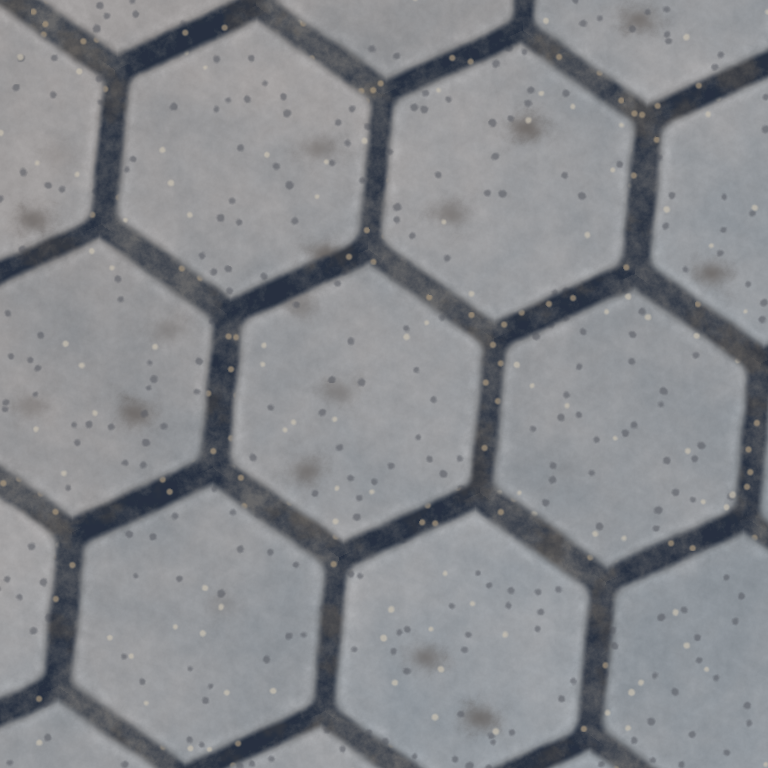
Give the GLSL for this texture, as a three.js fragment shader.

```glsl
// Worn grey hexagonal pavers, about three across, in a slightly turned lattice.
// A hex grid gives each tile a rounded, wobbly outline; layered sines mottle
// the stone and joints, and cellular noise scatters grit, pits and pale chips.
varying vec2 vUv;

float hash(vec2 p) {
  return fract(sin(dot(p, vec2(127.1, 311.7))) * 43758.55);
}

vec2 hash2(vec2 p) {
  return vec2(hash(p), hash(p + 37.4));
}

// Layered, turned sines: roughly -1 to 1
float ripple(vec2 p) {
  float sum = 0.0, amp = 0.5;
  for (int i = 0; i < 5; i++) {
    sum += amp * sin(p.x + 1.7 * sin(p.y * 0.8)) * cos(p.y + 1.3 * sin(p.x * 0.7));
    p = mat2(1.2, 1.5, -1.5, 1.2) * p + 3.1;
    amp *= 0.65;
  }
  return sum;
}

// Cellular noise: distance to the nearest point, and that point's random value
vec2 cellular(vec2 p) {
  vec2 cell = floor(p), best = vec2(9.0, 0.0);
  for (int y = -1; y <= 1; y++) {
    for (int x = -1; x <= 1; x++) {
      vec2 c = cell + vec2(float(x), float(y));
      float d = length(c + 0.15 + 0.7 * hash2(c) - p);
      if (d < best.x) best = vec2(d, hash(c + 91.7));
    }
  }
  return best;
}

float smoothMax(float a, float b, float k) {
  float h = max(k - abs(a - b), 0.0) / k;
  return max(a, b) + h * h * k * 0.25;
}

void main() {
  // Hex lattice, one unit between tile centres
  vec2 p = mat2(0.9957, 0.093, -0.093, 0.9957) * (vUv - vec2(0.460, 0.475)) / 0.349;
  vec2 span = vec2(1.0, 1.7320508);
  vec2 gA = mod(p + 0.5 * span, span) - 0.5 * span;
  vec2 gB = mod(p, span) - 0.5 * span;
  vec2 g = dot(gA, gA) < dot(gB, gB) ? gA : gB;
  vec2 id = floor((p - g) / span * 2.0 + 0.5);
  float tileRand = hash(id + 5.3);

  // Tile outline: small shift, uneven edges, rounded corners
  vec2 q = g + (hash2(id) - 0.5) * 0.022;
  q += 0.006 * vec2(ripple(p * 9.0 + id), ripple(p * 9.0 + id + 20.0));
  vec2 a = abs(q);
  float diagonal = dot(a, vec2(0.5, 0.8660254));
  float inset = 0.457 - smoothMax(a.x, diagonal, 0.035);
  float tile = smoothstep(-0.013, 0.015, inset);

  // Stone: cool grey, a little warmer toward the upper left
  float broad = ripple(p * 4.0 + id * 2.3);
  float fine = ripple(p * 27.0 + id);
  float warmth = clamp(0.5 + 0.55 * (vUv.y - vUv.x) + 0.3 * broad, 0.0, 1.0);
  vec3 stone = mix(vec3(0.565, 0.590, 0.615), vec3(0.612, 0.601, 0.600), warmth);
  stone += 0.028 * broad + 0.020 * fine + 0.03 * (tileRand - 0.5);
  stone += 0.012 * ripple(p * 75.0);

  // Worn rims: pale bevel, then a darker lip
  stone += 0.035 * exp(-pow((inset - 0.032) / 0.020, 2.0)) * (0.6 + 0.6 * fine);
  stone *= 1.0 - 0.16 * (1.0 - smoothstep(0.0, 0.03, inset));

  // Brown stains, a few per tile
  for (int i = 0; i < 3; i++) {
    vec2 seed = id + 13.7 * float(i + 1);
    vec2 r = (g - (hash2(seed) - 0.5) * 0.72) * vec2(0.8, 1.15);
    float blot = exp(-dot(r, r) * 420.0 * (1.0 + 0.6 * fine));
    float strength = smoothstep(0.35, 1.0, hash(seed + 4.1));
    stone = mix(stone, vec3(0.36, 0.335, 0.32), 0.65 * blot * strength);
  }

  // Pits and pale chips
  vec2 pit = cellular(p * 15.0 + 3.0);
  float pitMask = step(0.84, pit.y) * (1.0 - smoothstep(0.08, 0.28, pit.x + 0.08 * fine));
  stone = mix(stone, vec3(0.34, 0.35, 0.38), 0.55 * pitMask);
  vec2 chip = cellular(p * 13.0 + 40.0);
  float chipMask = step(0.90, chip.y) * (1.0 - smoothstep(0.05, 0.21, chip.x + 0.06 * fine));
  stone = mix(stone, vec3(0.78, 0.75, 0.69), 0.7 * chipMask);

  // Joints: falling ones hold grey dirt, rising ones lie in blue shadow
  float onDiagonal = smoothstep(-0.03, 0.03, diagonal - a.x);
  float lean = clamp(g.x * g.y * 25.0, -1.0, 1.0) * onDiagonal;
  float dirt = ripple(p * 16.0 + 8.0) + 0.5 * ripple(p * 48.0);
  float fill = clamp(0.38 + 0.27 * lean + 0.42 * dirt, 0.0, 1.0);
  vec3 joint = mix(vec3(0.155, 0.190, 0.250), vec3(0.400, 0.400, 0.405), fill);
  joint = mix(joint, vec3(0.33, 0.30, 0.27), 0.35 * smoothstep(0.1, 0.7, ripple(p * 7.0)));

  // Sandy grit caught between tiles
  vec2 grit = cellular(p * 21.0 + 70.0);
  float gritMask = step(0.88, grit.y) * (1.0 - smoothstep(0.12, 0.36, grit.x));
  joint = mix(joint, vec3(0.66, 0.59, 0.49), 0.7 * gritMask);

  gl_FragColor = vec4(mix(joint, stone, tile), 1.0);
}
```
